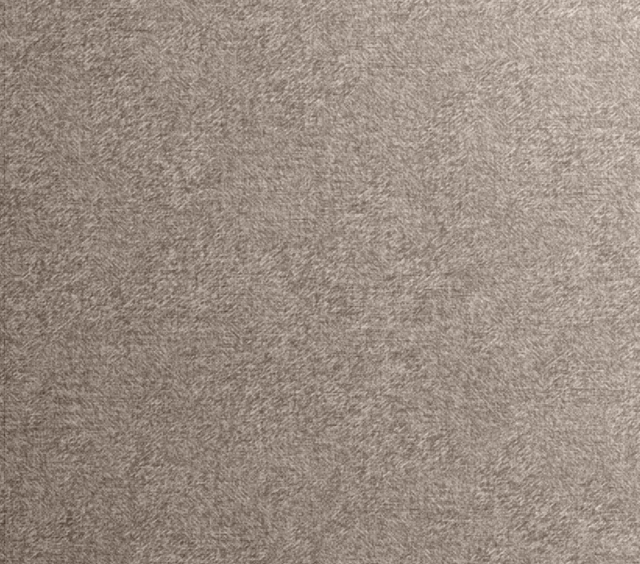
This texture is drawn by a Shadertoy shader. Its source:

```glsl
// Draws a taupe woven cloth with fine mixed twill, slubby threads and soft side light.

const vec3  CLOTH_COLOR   = vec3(0.600, 0.547, 0.507);
const float WEAVE_DENSITY = 452.0;              // weave units per canvas height
const vec2  DASH_SIZE     = vec2(2.7, 1.4);     // twill dash length and width
const float RIB_PERIOD    = 2.9;                // spacing of the diagonal ribs
const float RISING_ANGLE  = 0.66;               // direction of "/" twill
const float FALLING_ANGLE = -0.76;              // direction of the opposite twill
const vec2  WEFT_SIZE     = vec2(15.0, 1.25);   // horizontal slub length and width
const vec2  WARP_SIZE     = vec2(1.4, 22.0);    // vertical thread width and length
const float PATCH_SIZE    = 30.0;               // areas of one twill direction

const float TWILL_AMOUNT  = 0.132;
const float GRAIN_AMOUNT  = 0.088;
const float WEFT_AMOUNT   = 0.050;
const float WARP_AMOUNT   = 0.022;
const float MOTTLE_AMOUNT = 0.010;
const vec2  LIGHT_SLOPE   = vec2(0.150, 0.065);
const float CORNER_GLOW   = 0.045;
const float SEAM_X        = 0.0075;             // dark thread near the left edge
const float SEAM_WIDTH    = 0.0018;
const float SEAM_DEPTH    = 0.075;
const float TAU           = 6.2831853;

float hash(vec2 p) {
    vec3 q = fract(p.xyx * 0.1031);
    q += dot(q, q.yzx + 33.33);
    return fract((q.x + q.y) * q.z);
}

// Smooth value noise in -1..1
float noise(vec2 p) {
    vec2 cell = floor(p);
    vec2 f = fract(p);
    f = f * f * (3.0 - 2.0 * f);
    float low  = mix(hash(cell), hash(cell + vec2(1, 0)), f.x);
    float high = mix(hash(cell + vec2(0, 1)), hash(cell + vec2(1, 1)), f.x);
    return 2.0 * mix(low, high, f.y) - 1.0;
}

// Short dashes lying on slightly wavering diagonal ribs
float twill(vec2 p, float angle, float seed) {
    vec2 along = vec2(cos(angle), sin(angle));
    vec2 q = vec2(dot(p, along), dot(p, vec2(-along.y, along.x)));
    float waver = 0.7 * noise(p / 19.0 + seed);
    float dashes = noise(q / DASH_SIZE + seed);
    float ribs = sin(TAU * (q.y + waver) / RIB_PERIOD);
    return 0.85 * dashes + 0.24 * ribs * (0.7 + 0.6 * dashes);
}

float weave(vec2 p) {
    // Patches switch between the two twill directions
    float patchField = noise(p / PATCH_SIZE + 91.0) + 0.5 * noise(p / 13.0 + 57.0);
    float rising = smoothstep(-0.35, 0.25, patchField);
    float diagonal = mix(0.75 * twill(p, FALLING_ANGLE, 311.0),
                         twill(p, RISING_ANGLE, 173.0), rising);

    // Uneven horizontal and vertical threads
    float slubs = noise(p / WEFT_SIZE + 431.0);
    slubs -= 0.7 * smoothstep(0.45, 0.95, noise(p / WEFT_SIZE + 619.0));
    float slubPatch = 0.75 + 0.5 * noise(p / vec2(48.0, 22.0) + 23.0);
    float warpThreads = noise(p / WARP_SIZE + 257.0);

    // Fine fibre grain and broad mottling
    float grain = noise(p / 1.25 + 743.0);
    float mottle = noise(p / 21.0 + 139.0) + 0.6 * noise(p / 70.0 + 67.0);

    return TWILL_AMOUNT * diagonal
         + WEFT_AMOUNT * (slubs * slubPatch + 0.06)
         + WARP_AMOUNT * warpThreads
         + GRAIN_AMOUNT * grain
         + MOTTLE_AMOUNT * mottle;
}

void mainImage(out vec4 fragColor, in vec2 fragCoord) {
    vec2 uv = fragCoord / iResolution.xy;
    vec2 p = fragCoord / iResolution.y;

    // Light rises toward the upper right
    float light = dot(uv - 0.5, LIGHT_SLOPE);
    light += CORNER_GLOW * pow(uv.x * uv.y, 2.0);

    // Soft dark thread along the left edge
    float seam = 1.0 - smoothstep(0.0, SEAM_WIDTH, abs(p.x - SEAM_X));
    seam *= 0.75 + 0.5 * noise(vec2(3.0, p.y * 40.0));

    float tone = light + weave(p * WEAVE_DENSITY) - SEAM_DEPTH * seam;
    vec3 color = CLOTH_COLOR + tone * vec3(0.98, 1.0, 1.01);
    fragColor = vec4(clamp(color, 0.0, 1.0), 1.0);
}
```
